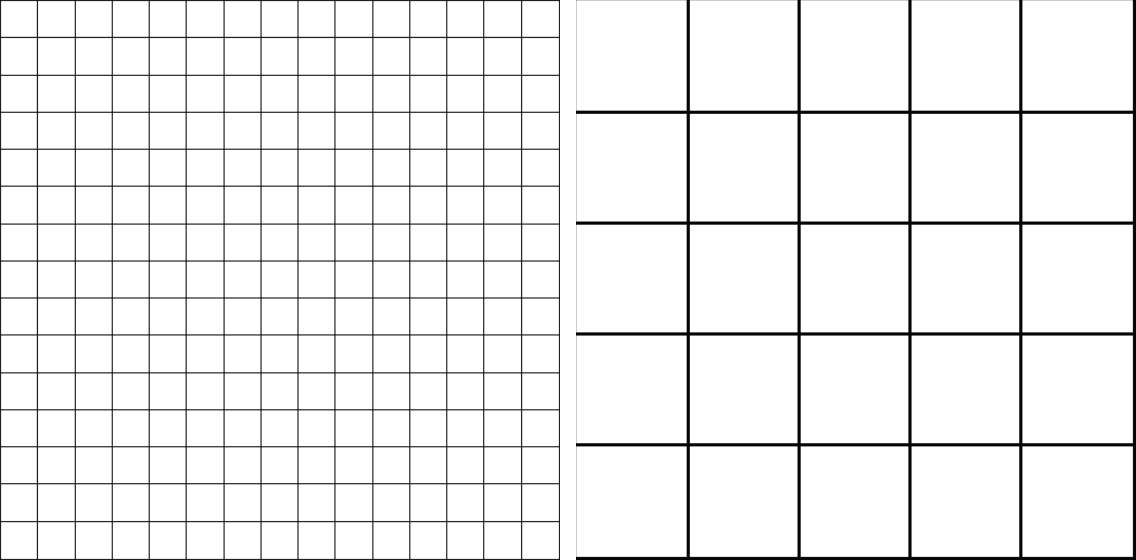
Left, the full canvas; right, a detail of the centre.
A WebGL 1 fragment shader for this pattern:

```glsl
precision highp float;

uniform vec2 u_resolution;

const float CELLS = 15.0;        // squares across and down
const float UNITS = 576.0;       // layout units along each canvas side
const float CELL_SIZE = 38.0;    // narrow square, in layout units
const float WIDE_EVERY = 4.0;    // one square in this many is a unit wider
const float LINE_WIDTH = 1.1;    // in layout units
const float EDGE_SOFTNESS = 1.2; // filter width, in output pixels
const vec3 PAPER = vec3(1.0);
const vec3 INK = vec3(0.02);

// Centre of a grid line, snapped to whole layout units.
float lineCentre(float index) {
    float extra = floor(index / WIDE_EVERY + 0.5) + step(CELLS, index);
    return index * CELL_SIZE + extra + 0.5;
}

// Share of the filter footprint covered by a line, on each axis.
vec2 lineCoverage(vec2 position, float centre, vec2 footprint) {
    vec2 high = min(position + 0.5 * footprint, vec2(centre + 0.5 * LINE_WIDTH));
    vec2 low = max(position - 0.5 * footprint, vec2(centre - 0.5 * LINE_WIDTH));
    return clamp((high - low) / footprint, 0.0, 1.0);
}

void main() {
    vec2 uv = gl_FragCoord.xy / u_resolution;
    // Lines are laid out from the top left corner.
    vec2 position = vec2(uv.x, 1.0 - uv.y) * UNITS;
    vec2 footprint = EDGE_SOFTNESS * UNITS / u_resolution;

    // Vertical lines gather in x, horizontal lines in y.
    vec2 ink = vec2(0.0);
    for (int i = 0; i <= int(CELLS); i++) {
        ink = max(ink, lineCoverage(position, lineCentre(float(i)), footprint));
    }

    float coverage = 1.0 - (1.0 - ink.x) * (1.0 - ink.y);
    gl_FragColor = vec4(mix(PAPER, INK, coverage), 1.0);
}
```
